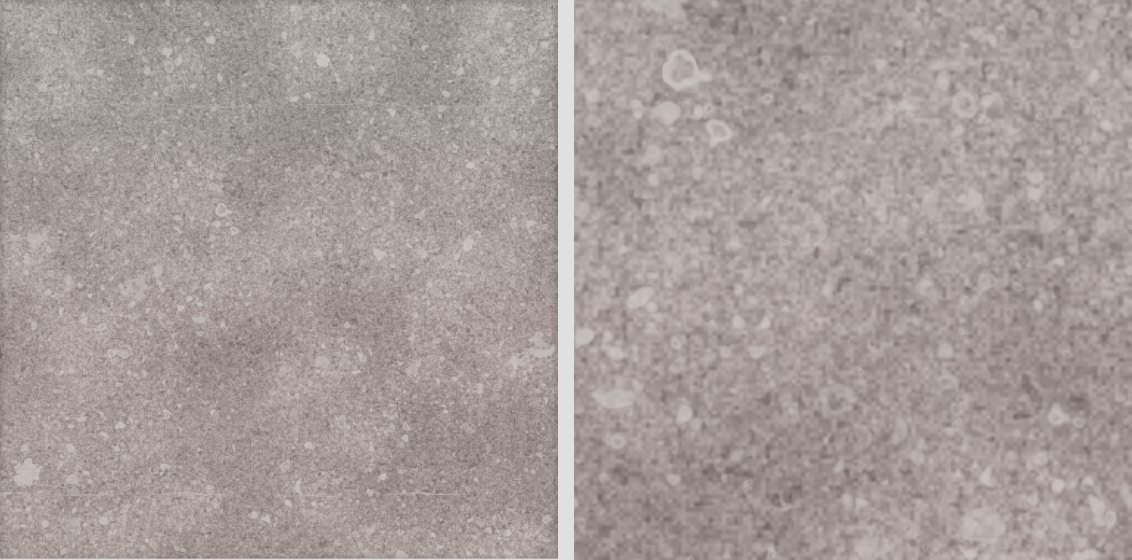
Left, the full canvas; right, a detail of the centre.
A Shadertoy shader for this texture:

```glsl
#define STONE_TOP vec3(0.638, 0.612, 0.596)
#define STONE_LOW vec3(0.650, 0.603, 0.590)
#define SHELL vec3(0.815, 0.792, 0.780)
#define GRAIN 0.125
#define MOTTLE 0.085
#define PITS 0.085
#define SOFT_EDGE 0.0016
#define VEIN_WIDTH 0.0013

// Integer hash: three random values per lattice cell
vec3 hash3(vec2 cell, float seed) {
    uvec3 v = uvec3(ivec3(vec3(cell, seed)) + 4096);
    v = v * 1664525u + 1013904223u;
    v.x += v.y * v.z; v.y += v.z * v.x; v.z += v.x * v.y;
    v ^= v >> 16u;
    v.x += v.y * v.z; v.y += v.z * v.x; v.z += v.x * v.y;
    return vec3(v >> 8u) / 16777216.0;
}

float noise(vec2 p, float seed) {
    vec2 i = floor(p), f = fract(p);
    f = f * f * (3.0 - 2.0 * f);
    vec2 e = vec2(0.0, 1.0);
    float low = mix(hash3(i, seed).x, hash3(i + e.yx, seed).x, f.x);
    float high = mix(hash3(i + e.xy, seed).x, hash3(i + e.yy, seed).x, f.x);
    return mix(low, high, f.y);
}

float fbm(vec2 p, float seed) {
    float sum = 0.0, amp = 0.5;
    for (int i = 0; i < 4; i++) {
        sum += amp * noise(p, seed + float(i));
        p = mat2(1.6, 1.2, -1.2, 1.6) * p;
        amp *= 0.5;
    }
    return sum / 0.9375;
}

// Where fossil fragments gather
float cluster(vec2 p) {
    return smoothstep(0.30, 0.72, fbm(p * 9.0, 40.0));
}

// Scattered bent ellipses, some hollow, with ragged rims
float flecks(vec2 p, float cells, float chance, float slim, float seed) {
    vec2 q = p * cells, home = floor(q);
    float ragged = noise(p * 150.0, seed + 5.0) - 0.5;
    float cover = 0.0;
    for (int y = -1; y <= 1; y++)
    for (int x = -1; x <= 1; x++) {
        vec2 cell = home + vec2(x, y);
        vec3 place = hash3(cell, seed), form = hash3(cell, seed + 1.0);
        vec3 look = hash3(cell, seed + 2.0);
        if (place.z > chance * mix(0.3, 1.5, cluster(cell / cells))) continue;
        vec2 d = q - cell - 0.15 - 0.7 * place.xy;
        float angle = (form.x - 0.55) * 3.0;
        float c = cos(angle), s = sin(angle);
        d = mat2(c, -s, s, c) * d;
        float radius = mix(0.17, 0.46, form.y * form.y);
        float thin = radius * mix(slim, 0.95, form.z);
        d.y += (look.x - 0.5) * 1.2 * d.x * d.x / radius;
        float reach = length(d / vec2(radius, thin)) + 0.7 * ragged;
        float soft = SOFT_EDGE * cells / thin;
        float shape = 1.0 - smoothstep(1.0 - soft, 1.0 + soft, reach);
        float hollow = step(0.80, look.y) * (1.0 - smoothstep(0.3, 0.75, reach));
        cover = max(cover, shape * (1.0 - 0.6 * hollow) * mix(0.3, 1.0, look.z));
    }
    return cover;
}

// Thin wavering mineral line that fades in and out
float vein(vec2 p, float height, float seed) {
    float path = height + 0.022 * (fbm(vec2(p.x * 9.0, 0.5), seed) - 0.5);
    float line = 1.0 - smoothstep(0.3 * VEIN_WIDTH, 1.6 * VEIN_WIDTH, abs(p.y - path));
    return line * smoothstep(0.25, 0.65, noise(vec2(p.x * 14.0, 2.5), seed + 7.0));
}

void mainImage(out vec4 fragColor, in vec2 fragCoord) {
    vec2 uv = fragCoord / iResolution.xy;
    vec2 p = fragCoord / iResolution.y;

    // Stone body: broad clouds, sandy grain and dark pits
    vec3 color = mix(STONE_LOW, STONE_TOP, smoothstep(0.25, 1.0, uv.y));
    color += MOTTLE * (fbm(p * vec2(5.0, 8.0), 10.0) - 0.5);
    color += 0.045 * (cluster(p) - 0.5);
    color += GRAIN * (noise(p * 380.0, 20.0) - 0.5);
    color += 0.6 * GRAIN * (noise(p * 170.0, 21.0) - 0.5);
    color -= PITS * smoothstep(0.70, 0.95, noise(p * 210.0, 22.0));

    // Fossil fragments from dust to whole shells
    float shell = 0.55 * flecks(p, 150.0, 0.34, 0.5, 100.0);
    shell = max(shell, 0.72 * flecks(p, 88.0, 0.34, 0.45, 110.0));
    shell = max(shell, 0.80 * flecks(p, 52.0, 0.25, 0.35, 120.0));
    shell = max(shell, 0.78 * flecks(p, 29.0, 0.13, 0.30, 130.0));
    shell = max(shell, 0.90 * flecks(p, 15.0, 0.06, 0.25, 140.0));

    // Long vein, a short branch at the left and a faint upper one
    float lines = 0.50 * vein(p, 0.118, 60.0) * (1.0 - smoothstep(0.78, 0.88, uv.x));
    lines = max(lines, 0.50 * vein(p, 0.146 - 0.15 * p.x, 70.0) * (1.0 - smoothstep(0.08, 0.16, uv.x)));
    lines = max(lines, 0.22 * vein(p, 0.812, 80.0));
    color = mix(color, SHELL, max(shell, lines));

    // Rounded tile rim
    vec2 inset = min(uv, 1.0 - uv);
    color *= 1.0 - 0.10 * (1.0 - smoothstep(0.0, 0.014, min(inset.x, inset.y)));
    color = mix(color, vec3(0.86), 1.0 - smoothstep(0.0015, 0.0035, uv.y));
    fragColor = vec4(clamp(color, 0.0, 1.0), 1.0);
}
```
